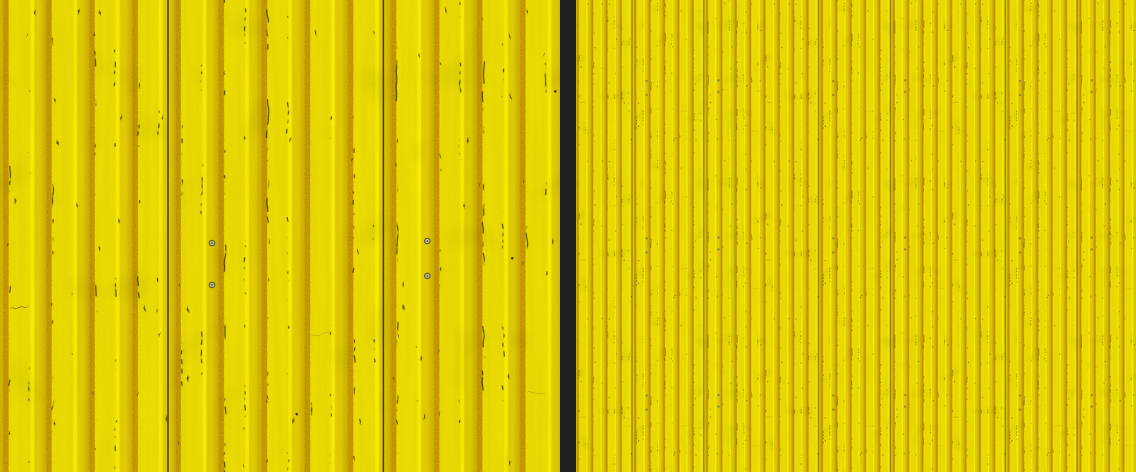
Left: one tile. Right: repeated 3 by 3.
Reproduce this texture procedurally as a Shadertoy shader.

```glsl
// Yellow painted corrugated metal sheet with panel seams, screws and chipped paint.

const float RIBS = 13.0;         // ribs across the canvas
const float RIB_PHASE = 0.22;    // start of the first flat, in ribs
const float PANEL = 5.0;         // ribs per panel

const vec3 FLAT_YELLOW = vec3(0.91, 0.85, 0.01);
const vec3 HIGHLIGHT   = vec3(0.96, 0.91, 0.01);
const vec3 SLOPE       = vec3(0.87, 0.79, 0.01);
const vec3 SLOPE_LOW   = vec3(0.81, 0.70, 0.01);
const vec3 SHADE       = vec3(0.76, 0.59, 0.01);
const vec3 CHIP        = vec3(0.20, 0.16, 0.03);
const vec3 STEEL       = vec3(0.80, 0.80, 0.68);

vec2 hash2(vec2 p) {
    vec3 q = fract(p.xyx * vec3(0.1031, 0.1030, 0.0973));
    q += dot(q, q.yzx + 33.33);
    return fract((q.xx + q.yz) * q.zy);
}

float corner(vec2 cell, vec2 offset, vec2 period) {
    float angle = 6.2832 * hash2(mod(cell, period) + 17.0).x;
    return dot(vec2(cos(angle), sin(angle)), offset);
}

// Gradient noise that wraps after a whole number of cells.
float wrapNoise(vec2 p, vec2 period) {
    vec2 i = floor(p), f = fract(p), e = vec2(0.0, 1.0);
    vec2 w = f * f * f * (f * (f * 6.0 - 15.0) + 10.0);
    float low  = mix(corner(i, f, period), corner(i + e.yx, f - e.yx, period), w.x);
    float high = mix(corner(i + e.xy, f - e.xy, period), corner(i + e.yy, f - e.yy, period), w.x);
    return mix(low, high, w.y);
}

float fill(float d, float radius, float aa) {
    return 1.0 - smoothstep(radius - aa, radius + aa, d);
}

float wrapDelta(float d) { return fract(d + 0.5) - 0.5; }

// Cross section of one rib: flat, bright fold, slope, shaded fold.
vec3 ribColor(float f, float fold, float aa) {
    vec3 c = mix(FLAT_YELLOW, HIGHLIGHT, smoothstep(fold - 0.03, fold + 0.02, f));
    c = mix(c, SLOPE, smoothstep(fold + 0.06, fold + 0.11, f));
    c = mix(c, SLOPE_LOW, smoothstep(0.68, 0.82, f));
    c = mix(c, SHADE, smoothstep(0.82, 0.88, f));
    return mix(c, FLAT_YELLOW, smoothstep(0.98 - aa, 1.0, f));
}

// Broken hairline of lost paint along a fold.
float edgeWear(float u, float y, float edge, float aa) {
    float nearest = floor(u - edge + 0.5);
    float rib = mod(nearest, RIBS);
    float wiggle = 0.05 * wrapNoise(vec2(rib + 0.5, y * 40.0), vec2(RIBS, 40.0));
    float dash = wrapNoise(vec2(rib + 0.5 + edge, y * 70.0), vec2(RIBS, 70.0));
    float patches = wrapNoise(vec2(rib + 0.3 + edge, y * 9.0), vec2(RIBS, 9.0));
    float amount = hash2(vec2(rib, edge * 40.0 + 7.0)).x;
    float mask = smoothstep(0.12, 0.3, 0.6 * dash + 0.8 * patches + 0.25 * (amount - 1.0));
    return mask * fill(abs(u - edge - nearest + wiggle), 0.014, aa);
}

// Thin crack running across the flat of some ribs.
float crack(float f, float y, float rib, float ribWidth, float px) {
    vec2 h = hash2(vec2(rib, 51.0)), k = hash2(vec2(rib, 83.0));
    float bend = 0.012 * (h.y - 0.3) * f * 2.0 + 0.006 * wrapNoise(vec2(f * 9.0, rib + 0.4), vec2(16.0, RIBS));
    float d = abs(wrapDelta(y - h.x - bend));
    float span = smoothstep(0.0, 0.04, f) * (1.0 - smoothstep(0.38, 0.48, f));
    return step(0.4, k.x) * mix(0.3, 0.9, k.y) * span * fill(d, 0.0007, px);
}

// Scattered ragged chips, one at most per grid cell.
float flecks(vec2 uv, vec2 grid, float aspect, float px) {
    vec2 g = uv * grid, id = floor(g);
    vec2 h = hash2(id + 3.0), k = hash2(id + 91.0);
    vec2 q = (fract(g) - 0.25 - 0.5 * h) / grid * vec2(aspect, 1.0);
    q.x += 0.5 * (k.y - 0.5) * q.y + 0.003 * wrapNoise(uv * 160.0, vec2(160.0));
    vec2 size = vec2(0.0014, 0.0042) * mix(0.4, 1.2, h.x);
    return step(0.9, k.x) * fill((length(q / size) - 1.0) * size.x, 0.0, px);
}

void mainImage(out vec4 fragColor, in vec2 fragCoord) {
    vec2 uv = fragCoord / iResolution.xy;
    float aspect = iResolution.x / iResolution.y;
    float px = 0.8 / iResolution.y;
    float ribWidth = aspect / RIBS;
    float aa = px / ribWidth;
    float u = uv.x * RIBS - RIB_PHASE, f = fract(u);
    float rib = mod(floor(u), RIBS);
    float slot = mod(rib, PANEL);
    vec2 vary = hash2(vec2(rib, 29.0));

    // Folded sheet with streaks, soft stains and grain
    vec3 color = ribColor(f, 0.48 + 0.03 * (vary.x - 0.5), aa);
    float streak = wrapNoise(uv * vec2(90.0, 4.0), vec2(90.0, 4.0));
    float stain = smoothstep(0.2, 0.6, wrapNoise(uv * vec2(14.0, 9.0), vec2(14.0, 9.0)));
    float grain = wrapNoise(uv * vec2(300.0, 250.0), vec2(300.0, 250.0));
    float rough = mix(0.02, 0.09, smoothstep(0.8, 0.88, f));
    color *= 1.0 + 0.025 * streak - 0.04 * stain + rough * grain + 0.015 * (vary.y - 0.5);

    // Panel seam
    float seam = step(abs(slot - 3.0), 0.5) * fill(abs(f - 0.68), 0.017, aa);
    color = mix(color, CHIP, 0.95 * seam);

    // Lost paint
    float wear = max(edgeWear(u, uv.y, 0.0, aa), edgeWear(u, uv.y, 0.46, aa));
    wear = max(wear, crack(f, uv.y, rib, ribWidth, px));
    wear = max(wear, flecks(uv, vec2(26.0, 22.0), aspect, px));
    color = mix(color, CHIP, 0.8 * wear);

    // Small holes on some slopes, paired screws beside each seam
    vec2 h = hash2(vec2(rib, 137.0));
    float hole = length(vec2((f - 0.67) * ribWidth, wrapDelta(uv.y - h.x)));
    color = mix(color, CHIP, step(0.65, h.y) * fill(hole, 0.0025, px));
    for (int i = 0; i < 2; i++) {
        float y = 0.5 - 0.09 * float(i) + 0.03 * (hash2(vec2(rib, float(i))).x - 0.5);
        float d = length(vec2((f - 0.7) * ribWidth, uv.y - y));
        float present = step(abs(slot - 4.0), 0.5);
        color = mix(color, CHIP, present * fill(d, 0.0065, px));
        color = mix(color, STEEL, present * fill(d, 0.0048, px));
        color = mix(color, CHIP, present * fill(d, 0.0016, px));
    }
    fragColor = vec4(clamp(color, 0.0, 1.0), 1.0);
}
```
